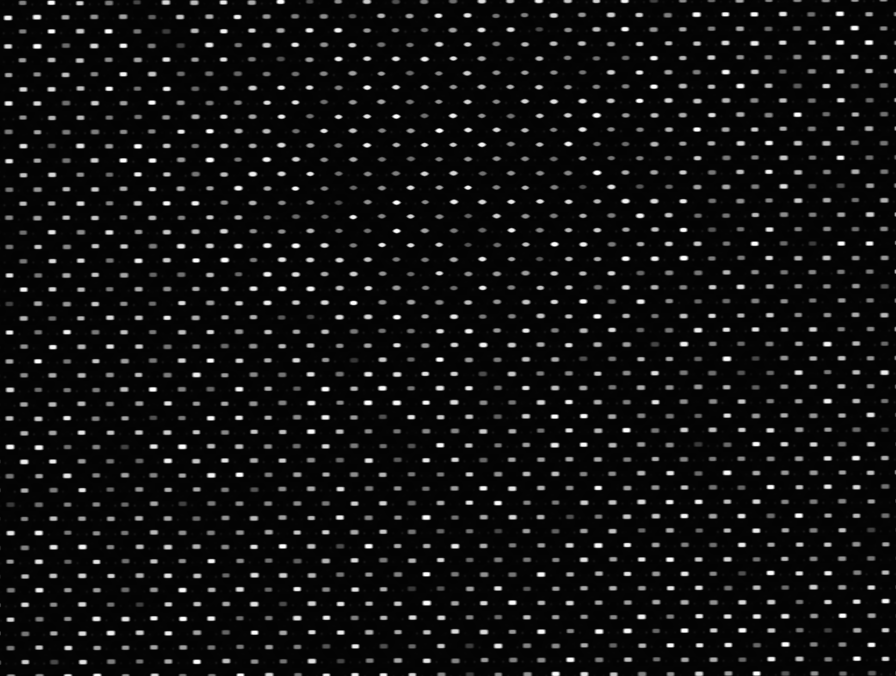
Give the GLSL for this pattern, as a WebGL 2 fragment shader.

```glsl
#version 300 es
precision highp float;
// Staggered lattice of small soft lights on near-black, like a perforated sheet lit from behind.
// Each row shifts by half a pitch; a per-cell hash varies brightness, size and position,
// and a superellipse turns the dots from pointed near the upper middle to boxy elsewhere.

uniform vec2 u_resolution;
out vec4 outColor;

const float COLUMNS = 31.23;                // dot pitches across the canvas
const float ROW_STEP = 0.4994;              // row spacing, in pitches
const float TILT = 0.004;                   // slight rotation of the lattice
const vec2 ANCHOR = vec2(0.3464, 0.4964);   // centre of one dot, in canvas widths
const vec2 DOT_RADIUS = vec2(0.138, 0.080); // in pitches
const float DOT_SOFTNESS = 0.9;             // edge width, relative to the radius
const float JITTER = 0.014;
const vec2 ROUND_CENTRE = vec2(0.5, 0.76);  // where the dots are most pointed
const float LEVEL_MIN = 0.40;
const float LEVEL_MAX = 1.02;
const float DIM_CHANCE = 0.07;
const vec2 SPECK_OFFSET = vec2(0.34, -0.05);
const float SPECK_RADIUS = 0.045;
const float SPECK_LEVEL = 0.075;
const vec3 BACKGROUND = vec3(0.014);
const vec3 LIGHT = vec3(1.0);

float hash(vec2 p) {
  vec3 q = fract(vec3(p.xyx) * 0.1031);
  q += dot(q, q.yzx + 33.33);
  return fract((q.x + q.y) * q.z);
}

// Soft superellipse: 1 at its core, falling to 0 outside
float softDot(vec2 p, vec2 radius, float power, float pixel) {
  vec2 a = pow(abs(p / radius) + 1e-4, vec2(power));
  float dist = pow(a.x + a.y, 1.0 / power);
  float halfEdge = 0.5 * max(DOT_SOFTNESS, pixel / radius.y);
  return 1.0 - smoothstep(0.95 - halfEdge, 0.95 + halfEdge, dist);
}

void main() {
  vec2 uv = gl_FragCoord.xy / u_resolution;
  float pixel = COLUMNS / u_resolution.x;

  // Tilted lattice coordinates, in pitches
  vec2 d = (gl_FragCoord.xy / u_resolution.x - ANCHOR) * COLUMNS;
  vec2 grid = vec2(d.x + TILT * d.y, d.y - TILT * d.x);

  // Nearest dot of the staggered rows
  float row = floor(grid.y / ROW_STEP + 0.5);
  float shift = 0.5 * mod(row, 2.0);
  float column = floor(grid.x - shift + 0.5);
  vec2 cell = vec2(column, row) + 100.0;
  vec2 local = grid - vec2(column + shift, row * ROW_STEP);

  // Variation between dots
  vec2 wobble = vec2(hash(cell + 17.0), hash(cell + 43.0)) - 0.5;
  float level = mix(LEVEL_MIN, LEVEL_MAX, hash(cell));
  level *= hash(cell + 71.0) < DIM_CHANCE ? 0.5 : 1.0;
  vec2 radius = DOT_RADIUS * mix(0.93, 1.07, hash(cell + 97.0));
  float boxy = smoothstep(0.08, 0.45, length(uv - ROUND_CENTRE));
  float power = mix(1.6, 3.5, boxy);
  float dotLight = level * softDot(local - 2.0 * JITTER * wobble, radius, power, pixel);

  // Faint pair of specks in each gap between dots
  vec2 speckPos = vec2(abs(local.x), local.y) - SPECK_OFFSET;
  float speckHash = hash(cell + vec2(131.0 + sign(local.x), 59.0));
  float speckSize = max(SPECK_RADIUS, 0.6 * pixel);
  float speck = SPECK_LEVEL * speckHash * exp(-dot(speckPos, speckPos) / (speckSize * speckSize));

  // Weak layered sines keep the dark ground from being flat
  float ground = 0.004 * sin(grid.x * 7.3 + sin(grid.y * 5.1)) * sin(grid.y * 9.7);

  vec3 color = mix(BACKGROUND + ground + speck, LIGHT, clamp(dotLight, 0.0, 1.0));
  outColor = vec4(color, 1.0);
}
```
